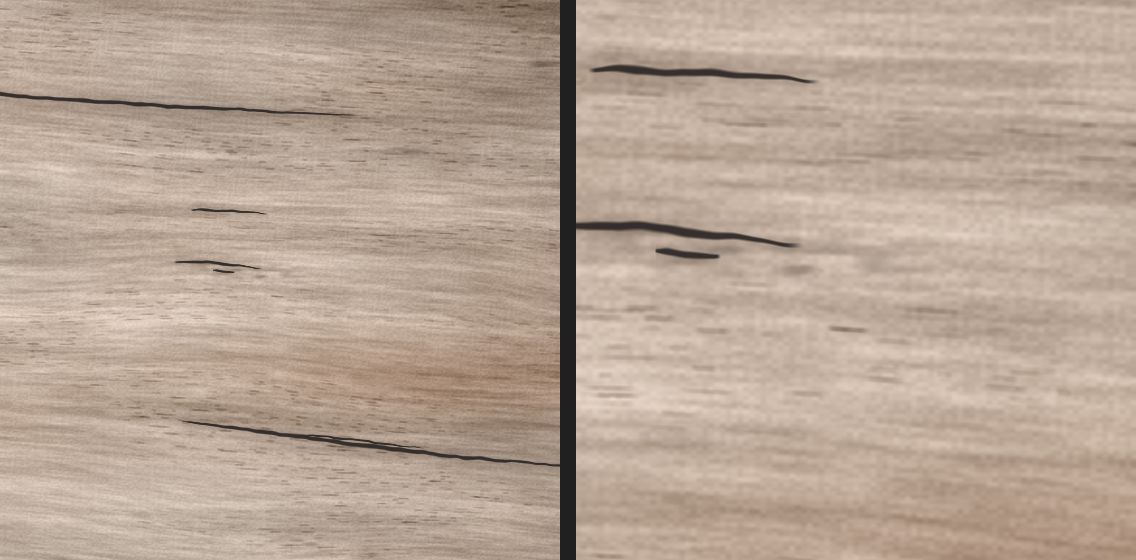
Left: the whole. Right: its middle third, enlarged.
A Shadertoy shader for this texture:

```glsl
const vec3 OAK = vec3(0.738, 0.667, 0.606);
const vec3 TONE_AXIS = vec3(1.0, 1.04, 1.07);
const vec3 RED_TINT = vec3(0.022, -0.008, -0.022);
const vec3 CRACK_COLOR = vec3(0.17, 0.15, 0.145);
const vec3 STAIN_COLOR = vec3(0.36, 0.31, 0.27);

float hash(vec2 p) {
    return fract(sin(dot(p, vec2(127.1, 311.7))) * 43758.5453);
}

float noise(vec2 p) {
    vec2 i = floor(p), f = fract(p);
    f = f * f * (3.0 - 2.0 * f);
    return mix(mix(hash(i), hash(i + vec2(1, 0)), f.x),
               mix(hash(i + vec2(0, 1)), hash(i + vec2(1, 1)), f.x), f.y);
}

// Noise centred on zero
float grain(vec2 p, vec2 freq) {
    return noise(p * freq + freq.yx) - 0.5;
}

float fbm(vec2 p, vec2 freq) {
    float sum = 0.0, amp = 0.55;
    for (int i = 0; i < 4; i++) {
        sum += amp * grain(p, freq);
        freq *= vec2(1.9, 2.1);
        amp *= 0.55;
    }
    return sum;
}

float band(float y, float centre, float width) {
    float d = (y - centre) / width;
    return exp(-d * d);
}

// Short dark dashes, one per staggered cell
float pores(vec2 p, vec2 cells, float density) {
    vec2 q = p * cells;
    float row = floor(q.y);
    q.x += 7.0 * hash(vec2(row, 3.0));
    vec2 id = vec2(floor(q.x), row);
    vec2 f = fract(q) - 0.5;
    float size = mix(0.15, 0.45, hash(id + 17.0));
    float along = 1.0 - smoothstep(size * 0.4, size, abs(f.x));
    float across = 1.0 - smoothstep(0.1, 0.48, abs(f.y));
    return along * across * step(hash(id), density) * (0.4 + 0.6 * hash(id + 5.0));
}

// Tapered ragged split: x is the dark core, y the soft halo
vec2 crack(vec2 p, vec2 a, vec2 b, float width, float bend) {
    float t = (p.x - a.x) / (b.x - a.x);
    float y = mix(a.y, b.y, t) + bend * 4.0 * t * (1.0 - t);
    y += 0.005 * grain(vec2(p.x, a.y), vec2(16.0, 9.0));
    y += 0.0025 * grain(vec2(p.x, b.y), vec2(70.0, 31.0));
    float taper = smoothstep(0.0, 0.22, t) * smoothstep(1.0, 0.5, t);
    float w = width * (0.3 + 0.7 * taper) * (0.75 + 0.6 * noise(p * vec2(60.0, 150.0)));
    float d = abs(p.y - y);
    float ends = smoothstep(0.0, 0.04, t) * smoothstep(1.0, 0.92, t);
    float core = (1.0 - smoothstep(w * 0.45, w + 0.001, d)) * ends;
    return vec2(core, exp(-d / (width * 3.0)) * ends);
}

// Smoky patch broken up along the grain
float stain(vec2 p, vec2 centre, vec2 size) {
    vec2 q = p - centre;
    q.y += 0.12 * q.x + 0.4 * size.y * grain(p, vec2(25.0, 40.0));
    q /= size;
    return exp(-dot(q, q)) * smoothstep(0.2, 0.8, noise(p * vec2(45.0, 170.0)));
}

// Broad light and dark bands, falling off to the right
float boardTone(vec2 p, float y) {
    float left = smoothstep(0.85, 0.1, p.x);
    float tone = 0.055 * left * (band(y, 0.89, 0.04) + band(y, 0.43, 0.05));
    tone += 0.065 * mix(0.55, 1.0, left) * band(y, 0.685, 0.055);
    tone += 0.05 * band(y, 0.12, 0.10);
    tone -= 0.055 * band(y, 0.99, 0.04) + 0.05 * band(y, 0.80, 0.035);
    tone -= 0.035 * band(y, 0.59, 0.025) + 0.045 * band(y, 0.26, 0.02);
    tone -= 0.045 * (1.0 - left) * band(y, 0.33, 0.035);
    tone -= 0.065 * smoothstep(0.4, 1.0, p.x);
    tone -= 0.05 * smoothstep(0.5, 1.0, p.x) * smoothstep(0.5, 1.0, p.y);
    return tone;
}

void mainImage(out vec4 fragColor, in vec2 fragCoord) {
    vec2 p = fragCoord / iResolution.xy;

    // Grain coordinates, drifting down to the right
    vec2 g = p;
    g.y += 0.055 * p.x + 0.05 * grain(p, vec2(2.5, 5.0));
    float y = p.y + 0.04 * (p.x - 0.5) + 0.03 * grain(p, vec2(3.0, 6.0));

    // Tone from bands, streaks, speckle and pores
    float tone = boardTone(p, y) + 0.17 * fbm(g, vec2(2.0, 11.0));
    tone += 0.07 * grain(g, vec2(3.0, 62.0));
    tone += 0.10 * grain(g, vec2(9.0, 150.0));
    tone += 0.08 * grain(g, vec2(28.0, 260.0));
    tone += 0.07 * grain(p, vec2(290.0, 370.0));
    float patches = smoothstep(0.3, 0.75, noise(g * vec2(3.0, 13.0)));
    tone -= 0.12 * patches * pores(g, vec2(28.0, 170.0), 0.35);
    tone -= 0.17 * patches * pores(g + 0.37, vec2(17.0, 210.0), 0.12);
    vec3 color = OAK + tone * TONE_AXIS;
    color += RED_TINT * smoothstep(0.2, 0.8, p.x) * band(y, 0.34, 0.07);
    color += RED_TINT * 0.8 * grain(g, vec2(3.0, 9.0));

    // Knots and smoky stains
    float smoke = stain(p, vec2(0.97, 0.885), vec2(0.025, 0.022));
    smoke += 0.6 * stain(p, vec2(0.73, 0.73), vec2(0.04, 0.008));
    smoke += 0.65 * stain(p, vec2(0.44, 0.517), vec2(0.11, 0.015));
    smoke += 0.5 * stain(p, vec2(0.54, 0.03), vec2(0.05, 0.012));
    smoke += 0.5 * stain(p, vec2(0.66, 0.01), vec2(0.012, 0.018));
    color = mix(color, STAIN_COLOR, min(smoke, 1.0) * 0.75);

    // Long splits and short checks
    vec2 split = crack(p, vec2(-0.20, 0.843), vec2(0.66, 0.792), 0.0038, -0.002);
    split = max(split, crack(p, vec2(0.31, 0.251), vec2(1.12, 0.158), 0.0040, -0.008));
    split = max(split, crack(p, vec2(0.53, 0.221), vec2(0.76, 0.199), 0.0018, 0.003));
    split = max(split, crack(p, vec2(0.34, 0.626), vec2(0.48, 0.616), 0.0022, 0.0));
    split = max(split, crack(p, vec2(0.31, 0.534), vec2(0.47, 0.519), 0.0026, 0.002));
    split = max(split, crack(p, vec2(0.38, 0.516), vec2(0.42, 0.514), 0.0022, 0.0));
    color = mix(color, STAIN_COLOR, 0.28 * split.y);
    color = mix(color, CRACK_COLOR, 0.92 * split.x);

    fragColor = vec4(clamp(color, 0.0, 1.0), 1.0);
}
```
